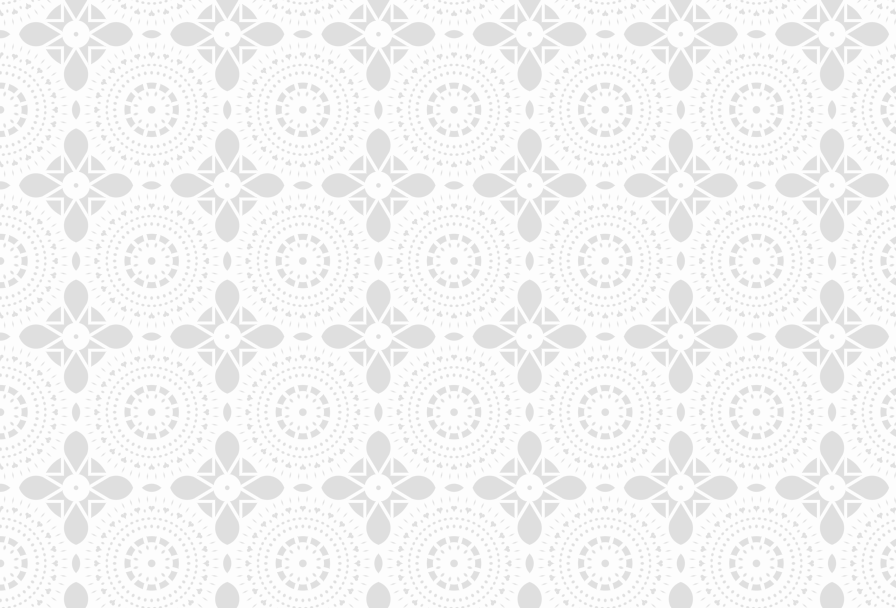
Give the GLSL for this pattern, as a WebGL 2 fragment shader.

```glsl
#version 300 es
precision highp float;
// Pale lace tiling: dotted round rosettes alternating with four-petal crosses.
// Each square cell is folded by symmetry into one cross arm, while polar
// repetition makes the rosette rings; all shapes are signed distances.

uniform vec2 u_resolution;
out vec4 fragColor;

const float TAU = 6.2831853;

// Pointed lens, halfSize.y is the long half axis.
float lens(vec2 p, vec2 halfSize) {
    float offset = (dot(halfSize, halfSize) / halfSize.x) * 0.5 - halfSize.x;
    return length(vec2(abs(p.x) + offset, p.y)) - offset - halfSize.x;
}

// Folds the plane into one of n sectors: x is sideways, y is outward from radius.
vec2 ringRepeat(vec2 p, float n, float radius, float phase) {
    float turn = atan(p.x, p.y) / TAU * n + phase;
    float angle = (fract(turn + 0.5) - 0.5) * TAU / n;
    return length(p) * vec2(sin(angle), cos(angle)) - vec2(0.0, radius);
}

float ellipse(vec2 p, vec2 halfSize) {
    return (length(p / halfSize) - 1.0) * min(halfSize.x, halfSize.y);
}

// Small heart-like drop: two lobes outside and a point toward the center.
float drop(vec2 p) {
    p.x = abs(p.x);
    float lobes = length(p - vec2(0.009, 0.009)) - 0.011;
    float point = max(dot(p, vec2(0.86, -0.51)) - 0.010, p.y - 0.009);
    return min(lobes, point);
}

float rosette(vec2 p) {
    float r = length(p);
    float d = r - 0.025;

    // Inner spokes and the dashed band
    d = min(d, ellipse(ringRepeat(p, 12.0, 0.108, 0.5), vec2(0.008, 0.014)));
    vec2 gap = ringRepeat(p, 12.0, 0.0, 0.5);
    d = min(d, max(abs(r - 0.160) - 0.020, 0.013 - abs(gap.x)));

    // Rings of dots, drops and thin outer slivers
    d = min(d, ellipse(ringRepeat(p, 36.0, 0.245, 0.0), vec2(0.009, 0.011)));
    d = min(d, ellipse(ringRepeat(p, 48.0, 0.297, 0.5), vec2(0.010, 0.008)));
    d = min(d, drop(ringRepeat(p, 24.0, 0.360, 0.0)));
    d = min(d, ellipse(ringRepeat(p, 24.0, 0.350, 0.5), vec2(0.007, 0.010)));
    d = min(d, ellipse(ringRepeat(p, 48.0, 0.425, 0.5), vec2(0.004, 0.013)));
    return d;
}

// One arm: t runs along the petal, s across it.
float crossArm(float t, float s) {
    float r = length(vec2(t, s));
    float body = min(r - 0.222, lens(vec2(s, t - 0.265), vec2(0.080, 0.112)));

    // White star lines between the petal, side triangles and corner pieces
    float petalEdge = abs((s - (t - 0.080) * 0.6) * 0.857) - 0.011;
    float cornerEdge = abs(s - 0.090) - 0.010;
    float lines = min(petalEdge, cornerEdge);

    float d = max(body, -min(lines, r - 0.092));
    return min(d, r - 0.015);
}

void main() {
    // Cells of one unit, just under six across the width
    float cells = 5.926;
    vec2 p = gl_FragCoord.xy / u_resolution.x * cells;
    vec2 q = fract(p - vec2(0.003, 0.295) + 0.5) - 0.5;

    vec2 k = 0.5 - abs(q);
    float t = max(k.x, k.y);
    float s = min(k.x, k.y);

    float d = min(rosette(q), crossArm(t, s));
    d = min(d, lens(vec2(s, t - 0.5), vec2(0.027, 0.064)));

    float pixel = cells / u_resolution.x;
    float ink = 1.0 - smoothstep(-0.75 * pixel, 0.75 * pixel, d);
    vec3 paper = vec3(0.992);
    vec3 gray = vec3(0.875);
    fragColor = vec4(mix(paper, gray, ink), 1.0);
}
```
